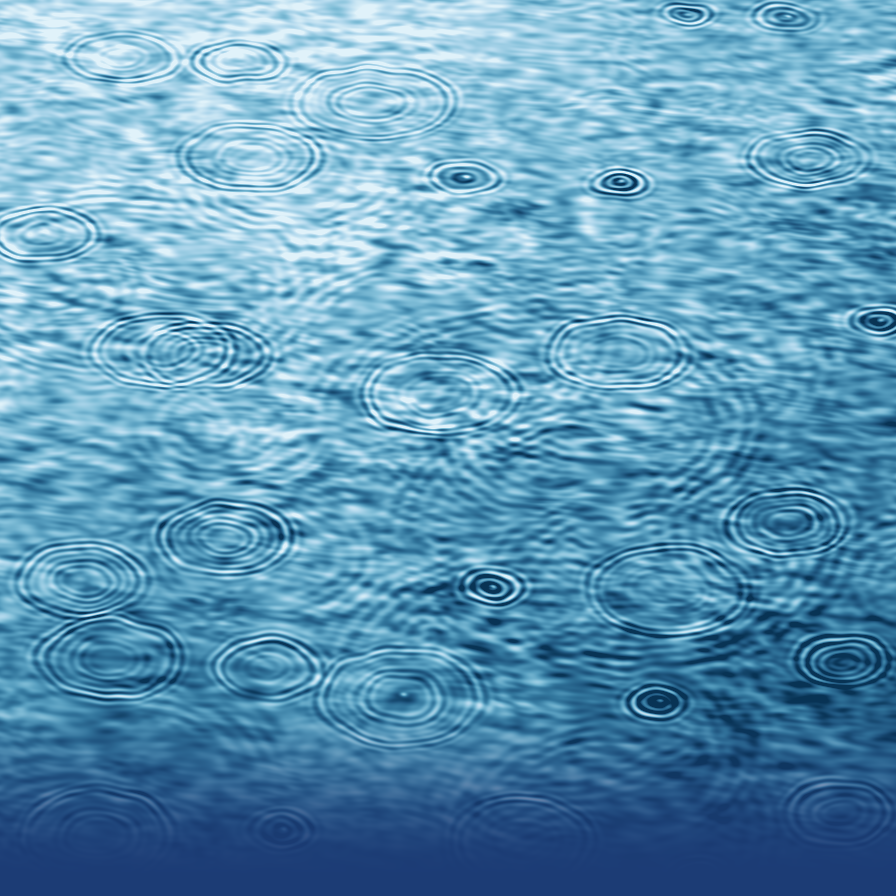
A WebGL 2 fragment shader for this texture:

```glsl
#version 300 es
precision highp float;

uniform vec2 u_resolution;
out vec4 fragColor;

const float TAU = 6.28318;
const int DROP_COLUMNS = 5;
const int DROP_ROWS = 6;
const int SWELL_COUNT = 22;
const float DROP_WAVELENGTH = 0.0125;
const float SWELL_WAVELENGTH = 0.019;
const float SWELL_STRENGTH = 0.20;
const float RIPPLE_STRENGTH = 0.82;
const float CHOP_STRENGTH = 0.62;
const float CLOUD_STRENGTH = 0.34;
const float NEAR_ASPECT = 0.64;
const float FAR_ASPECT = 0.42;
const vec3 NAVY = vec3(0.11, 0.235, 0.46);
const vec3 WATER[7] = vec3[7](
    vec3(0.03, 0.20, 0.33), vec3(0.12, 0.34, 0.50), vec3(0.20, 0.47, 0.62),
    vec3(0.34, 0.62, 0.75), vec3(0.51, 0.75, 0.85), vec3(0.70, 0.85, 0.93),
    vec3(0.88, 0.95, 0.98));

vec2 hash2(vec2 p) {
    vec2 k = vec2(dot(p, vec2(127.1, 311.7)), dot(p, vec2(269.5, 183.3)));
    return fract(sin(k) * 43758.5);
}

// Gradient noise, roughly -0.7 to 0.7
float cornerSlope(vec2 cell, vec2 offset) {
    return dot(hash2(cell) * 2.0 - 1.0, offset);
}

float noise(vec2 p) {
    vec2 i = floor(p), f = fract(p);
    vec2 u = f * f * f * (f * (f * 6.0 - 15.0) + 10.0);
    vec2 e = vec2(1.0, 0.0);
    float low = mix(cornerSlope(i, f), cornerSlope(i + e, f - e), u.x);
    float high = mix(cornerSlope(i + e.yx, f - e.yx), cornerSlope(i + 1.0, f - 1.0), u.x);
    return mix(low, high, u.y);
}

// Offset from a ring centre with the foreshortening undone
vec2 onSurface(vec2 p, vec2 center) {
    return (p - center) / vec2(1.0, mix(NEAR_ASPECT, FAR_ASPECT, center.y));
}

// Short train of crests around a radius
float waveTrain(float d, float radius, float wavelength, float falloff) {
    float x = (d - radius) / wavelength;
    return cos(TAU * x) * exp(-falloff * x * x);
}

// Fresh raindrop rings, one per jittered cell
float dropRings(vec2 p) {
    float sum = 0.0;
    for (int i = 0; i < DROP_COLUMNS * DROP_ROWS; i++) {
        vec2 cell = vec2(i % DROP_COLUMNS, i / DROP_COLUMNS);
        vec2 jitter = hash2(cell + 3.7);
        vec2 traits = hash2(cell + 41.3);
        vec2 center = (cell + mix(vec2(0.05), vec2(0.95), jitter))
                    / vec2(DROP_COLUMNS, DROP_ROWS);
        vec2 q = onSurface(p, center);
        float d = length(q);
        float radius = mix(0.022, 0.098, pow(traits.x, 1.4));
        float facing = mix(0.5, 1.0, abs(q.y) / (d + 0.001));
        float broken = 0.85 + 1.1 * noise(p * 16.0 + cell * 5.0);
        float rings = waveTrain(d, radius, DROP_WAVELENGTH, 0.8);
        float inner = waveTrain(d, radius * 0.5, DROP_WAVELENGTH, 0.7);
        rings += mix(0.2, 0.8, traits.y) * inner;
        sum += rings * facing * broken * mix(0.72, 0.42, traits.x);
        // Dark splash pit with a glint
        float fresh = smoothstep(0.5, 0.25, traits.x) + step(0.85, traits.y);
        float pit = exp(-pow(d / 0.017, 2.0));
        float glint = exp(-dot(q - vec2(0.003), q - vec2(0.003)) / 0.00002);
        sum += min(fresh, 1.0) * (0.9 * glint - 0.7 * pit);
    }
    return sum;
}

// Wide fading arcs that cross each other
float swells(vec2 p) {
    float sum = 0.0;
    for (int i = 0; i < SWELL_COUNT; i++) {
        vec2 id = vec2(float(i), 17.0);
        vec2 center = hash2(id) * vec2(1.2, 0.95) - vec2(0.1, 0.0);
        float radius = mix(0.08, 0.24, hash2(id + 7.0).x);
        vec2 q = onSurface(p, center);
        float d = length(q);
        float facing = mix(0.4, 1.0, abs(q.y) / (d + 0.001));
        float patchy = smoothstep(-0.35, 0.3, noise(p * 7.0 + id * 3.0));
        sum += waveTrain(d, radius, SWELL_WAVELENGTH, 0.14) * patchy * facing;
    }
    return sum * SWELL_STRENGTH;
}

// Wind ripples, flattened by the low viewpoint
float windRipples(vec2 p) {
    vec2 s = vec2(p.x * (1.0 + 0.25 * p.y), p.y * (1.7 + 0.5 * p.y));
    s.y += 0.16 * p.x;
    vec2 bend = vec2(noise(s * 8.0), noise(s * 8.0 + 31.0));
    float ripple = noise(s * vec2(17.0, 34.0) + 1.8 * bend);
    float chop = noise(s * vec2(38.0, 70.0) - 2.2 * bend + 9.0);
    float gusts = 0.9 + 0.8 * noise(s * 4.0 + 50.0);
    return (RIPPLE_STRENGTH * ripple + CHOP_STRENGTH * chop) * gusts;
}

vec3 waterColor(float tone) {
    float t = clamp(tone * 5.0, 0.0, 6.0);
    int i = min(int(t), 5);
    return mix(WATER[i], WATER[i + 1], t - float(i));
}

void main() {
    vec2 uv = gl_FragCoord.xy / u_resolution;
    vec2 wobble = vec2(noise(uv * 24.0), noise(uv * 24.0 + 60.0));
    vec2 p = uv + 0.006 * wobble;

    // Sky light: bright far left, dim near right
    float tone = 0.43 + 0.58 * uv.y;
    tone -= 0.27 * smoothstep(0.3, 1.05, uv.x);
    tone += CLOUD_STRENGTH * noise(uv * vec2(3.0, 6.0) + 4.0);

    float relief = mix(0.75, 1.0, smoothstep(0.1, 0.5, uv.y));
    relief *= mix(1.0, 0.75, smoothstep(0.75, 1.0, uv.y));
    tone += relief * (windRipples(uv) + swells(p) + dropRings(p));

    // Foreground sinks into deep blue
    float depth = 1.0 - smoothstep(0.02, 0.23, uv.y);
    fragColor = vec4(mix(waterColor(tone), NAVY, depth), 1.0);
}
```
